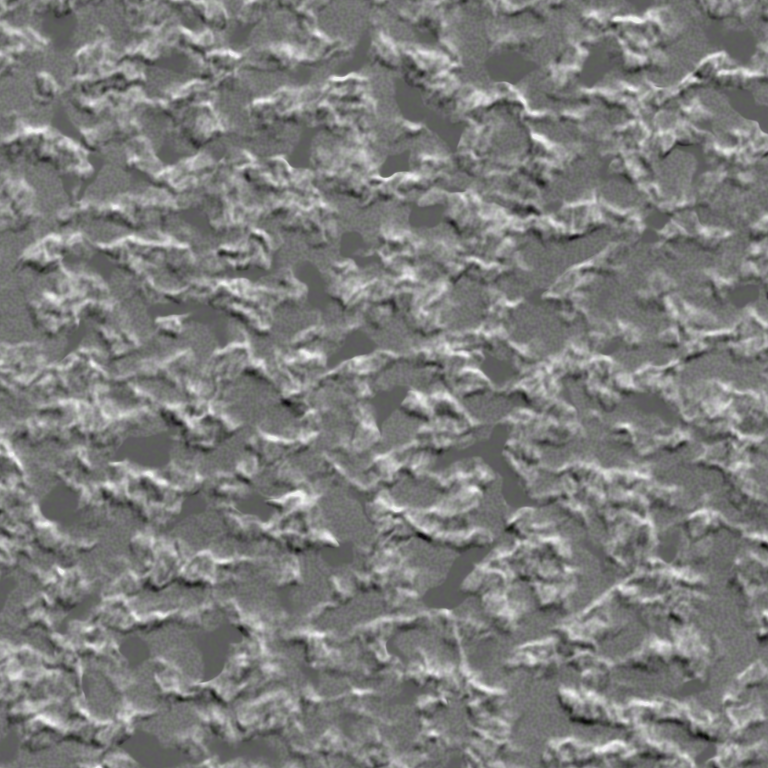
This texture is drawn by a WebGL 2 fragment shader. Its source:

```glsl
#version 300 es
precision highp float;
// Crumbly grey plaster: small lit crumbs and dark pits around grained hollows.

uniform vec2 u_resolution;
out vec4 fragColor;

const vec2  LIGHT_DIR     = vec2(0.35, 0.94);
const float LIGHT_STEP    = 0.0036;            // half width of the slope sample
const vec2  CLUMP_FREQ    = vec2(16.0, 20.0);
const float LUMP_FREQ     = 38.0;
const float CRUMB_FREQ    = 80.0;
const float PUFF_FREQ     = 27.0;
const vec2  STREAK_FREQ   = vec2(125.0, 55.0);
const float STREAK_LEAN   = 0.45;
const float GRAIN_FREQ    = 210.0;
const float POOL_FREQ     = 16.0;
const float CLUMP_HEIGHT  = 0.33;
const float LUMP_HEIGHT   = 0.34;
const float CRUMB_HEIGHT  = 0.18;
const float PUFF_AMOUNT   = 0.22;
const float STREAK_AMOUNT = 0.17;
const float GRAIN_AMOUNT  = 0.065;
const float BROAD_AMOUNT  = 0.05;
const float BASE_TONE     = 0.445;
const float CLUMP_LIFT    = 0.085;
const float POOL_TONE     = 0.345;
const float HIGHLIGHT     = 1.3;
const float SHADOW        = 1.05;
const vec3  VIOLET_TINT   = vec3(0.002, -0.009, 0.011);
const vec3  GREEN_TINT    = vec3(-0.004, 0.013, -0.015);

// Integer hash of a lattice cell
uint hashCell(ivec2 cell) {
    uint h = uint(cell.x) * 1597334677u ^ uint(cell.y) * 3812015801u;
    h = (h ^ (h >> 16)) * 2146121005u;
    h = (h ^ (h >> 15)) * 2221713035u;
    return h ^ (h >> 16);
}

float cornerSlope(ivec2 cell, vec2 offset) {
    float angle = float(hashCell(cell) >> 8) / 16777216.0 * 6.28319;
    return dot(vec2(cos(angle), sin(angle)), offset);
}

// Gradient noise, roughly -0.7 to 0.7
float noise(vec2 p) {
    vec2 base = floor(p);
    vec2 f = p - base;
    ivec2 c = ivec2(base);
    vec2 w = f * f * f * (f * (f * 6.0 - 15.0) + 10.0);
    float low = mix(cornerSlope(c, f),
                    cornerSlope(c + ivec2(1, 0), f - vec2(1.0, 0.0)), w.x);
    float high = mix(cornerSlope(c + ivec2(0, 1), f - vec2(0.0, 1.0)),
                     cornerSlope(c + ivec2(1, 1), f - vec2(1.0, 1.0)), w.x);
    return mix(low, high, w.y);
}

// Bends the domain so that clump outlines become ragged
vec2 ragged(vec2 p) {
    vec2 broad = vec2(noise(p * 11.0 + 31.7), noise(p * 11.0 + 74.3));
    vec2 fine = vec2(noise(p * 46.0 + 12.1), noise(p * 46.0 + 57.9));
    return p + broad * 0.022 + fine * 0.010;
}

float clumpField(vec2 q) {
    return noise(q * CLUMP_FREQ + 5.3) + 0.35 * noise(q * CLUMP_FREQ * 2.1 + 43.0)
         + 0.25 * noise(q * 6.0 + 17.0);
}

float clumpMask(float field) {
    return smoothstep(-0.26, 0.24, field);
}

float surfaceHeight(vec2 p) {
    vec2 q = ragged(p);
    float field = clumpField(q);
    float lumps = LUMP_HEIGHT * noise(q * LUMP_FREQ * vec2(0.85, 1.15) + 19.0)
                + CRUMB_HEIGHT * noise(q * CRUMB_FREQ + 63.0);
    return CLUMP_HEIGHT * smoothstep(-0.25, 0.4, field)
         + lumps * mix(0.1, 1.0, clumpMask(field));
}

void main() {
    vec2 p = gl_FragCoord.xy / min(u_resolution.x, u_resolution.y);
    vec2 q = ragged(p);
    float clump = clumpMask(clumpField(q));

    // Directional light: slopes that face it are bright
    vec2 toLight = LIGHT_DIR * LIGHT_STEP;
    float slope = surfaceHeight(p - toLight) - surfaceHeight(p + toLight);
    float tone = BASE_TONE + CLUMP_LIFT * clump + BROAD_AMOUNT * noise(p * 5.0 + 260.0);
    tone += slope * (slope > 0.0 ? HIGHLIGHT : SHADOW);

    // Pale puffs and dim gaps within the clumps
    tone += PUFF_AMOUNT * clump * noise(q * PUFF_FREQ + 131.0);

    // Short fibrous streaks across the clumps
    float c = cos(STREAK_LEAN), s = sin(STREAK_LEAN);
    vec2 bend = 0.02 * vec2(noise(p * 9.0 + 88.0), noise(p * 9.0 + 97.0));
    vec2 fibre = mat2(c, s, -s, c) * (p + bend);
    tone += STREAK_AMOUNT * clump * noise(fibre * STREAK_FREQ + 150.0);

    // Smooth dark pools in the hollows, fine grain elsewhere
    float pool = smoothstep(0.13, 0.27, noise(q * POOL_FREQ + 101.0))
               * (1.0 - smoothstep(0.15, 0.6, clump));
    float grain = noise(p * GRAIN_FREQ + 207.0);
    tone = mix(tone, POOL_TONE, 0.8 * pool);
    tone += GRAIN_AMOUNT * grain * (1.0 - 0.8 * pool);

    // Faint violet and green tints
    float tintMix = smoothstep(-0.15, 0.15, noise(p * 95.0 + 311.0));
    vec3 tint = mix(VIOLET_TINT, GREEN_TINT, tintMix);
    fragColor = vec4(vec3(clamp(tone, 0.06, 0.93)) + tint, 1.0);
}
```
